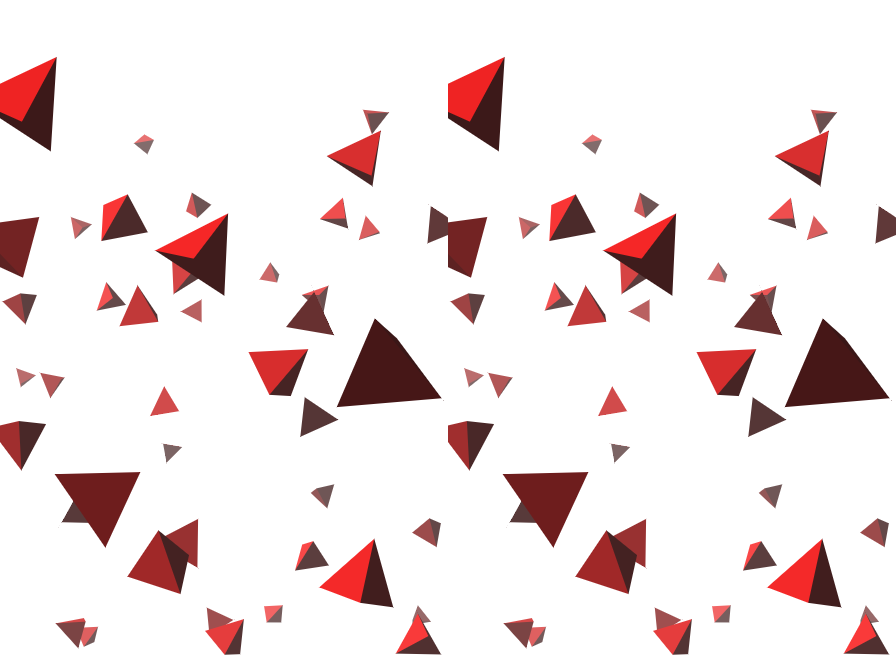
A Shadertoy shader for this background:

```glsl
// Red tetrahedra drifting in white fog, in two side-by-side repeats.
#define COUNT 44
#define REPEATS 2.0
#define FAR_RADIUS 0.0185
#define DEPTH_RANGE 0.82
#define FOG 0.42
#define AMBIENT 0.16
#define DIFFUSE 0.84
#define Y_RANGE vec2(0.03, 0.85)
#define JITTER 0.2
#define TINT vec3(1.0, 0.06, 0.06)
#define LIGHT_DIR vec3(-0.70, 0.62, 0.24)

float hash(float n) {
    return fract(sin(n * 12.9898) * 43758.5453);
}

mat2 turn(float a) {
    float c = cos(a), s = sin(a);
    return mat2(c, -s, s, c);
}

// Corner k of a regular tetrahedron with unit circumradius
vec3 corner(int k) {
    vec3 v = k == 0 ? vec3(1.0) :
             k == 1 ? vec3(1.0, -1.0, -1.0) :
             k == 2 ? vec3(-1.0, 1.0, -1.0) : vec3(-1.0, -1.0, 1.0);
    return v * inversesqrt(3.0);
}

vec3 tumble(vec3 v, vec3 angles) {
    v.xy = turn(angles.x) * v.xy;
    v.yz = turn(angles.y) * v.yz;
    v.xz = turn(angles.z) * v.xz;
    return v;
}

// Orthographic solid: returns brightness and edge coverage
vec2 tetrahedron(vec2 p, float radius, vec3 angles, float pixel) {
    vec3 light = normalize(LIGHT_DIR);
    float front = 1e3, back = -1e3, shade = 0.0;
    vec2 frontSlope = vec2(0.0), backSlope = vec2(0.0);
    for (int k = 0; k < 4; k++) {
        vec3 n = -tumble(corner(k), angles);
        float nz = n.z < 0.0 ? min(n.z, -1e-3) : max(n.z, 1e-3);
        float z = (radius / 3.0 - dot(n.xy, p)) / nz;
        vec2 slope = -n.xy / nz;
        if (nz > 0.0) {
            // Blend softly where two visible faces meet
            float d = (z - front) / max(length(slope - frontSlope), 1e-4);
            float lit = AMBIENT + DIFFUSE * max(dot(n, light), 0.0);
            shade = mix(shade, lit, clamp(0.5 - d / pixel, 0.0, 1.0));
            if (z < front) { front = z; frontSlope = slope; }
        } else if (z > back) {
            back = z;
            backSlope = slope;
        }
    }
    float inside = (front - back) / max(length(frontSlope - backSlope), 1e-4);
    return vec2(shade, clamp(0.5 + inside / pixel, 0.0, 1.0));
}

void mainImage(out vec4 fragColor, in vec2 fragCoord) {
    float pixel = 1.0 / iResolution.y;
    float tileWidth = iResolution.x * pixel / REPEATS;
    vec2 p = fragCoord * pixel;
    p.x = mod(p.x, tileWidth);

    vec3 color = vec3(1.0);
    // Painter's order, from the far solids to the near ones
    for (int i = 0; i < COUNT; i++) {
        float id = float(i);
        float depth = 1.0 - DEPTH_RANGE * (id + 0.5) / float(COUNT);
        float radius = FAR_RADIUS / depth;

        // Evenly spread sequence with random offsets
        vec2 wobble = JITTER * (vec2(hash(id + 1.3), hash(id + 57.1)) - 0.5);
        vec2 cell = fract(id * vec2(0.7549, 0.5698) + vec2(0.35, 0.0) + wobble);
        vec2 center = vec2(cell.x * tileWidth, mix(Y_RANGE.x, Y_RANGE.y, cell.y));
        vec2 q = p - center;
        if (dot(q, q) > (radius + pixel) * (radius + pixel)) continue;

        vec3 angles = 6.2832 * vec3(hash(id + 103.7), hash(id + 211.9), hash(id + 307.3));
        vec2 solid = tetrahedron(q, radius, angles, pixel);
        vec3 surface = mix(TINT * solid.x, vec3(1.0), FOG * depth);
        color = mix(color, surface, solid.y);
    }
    fragColor = vec4(color, 1.0);
}
```
